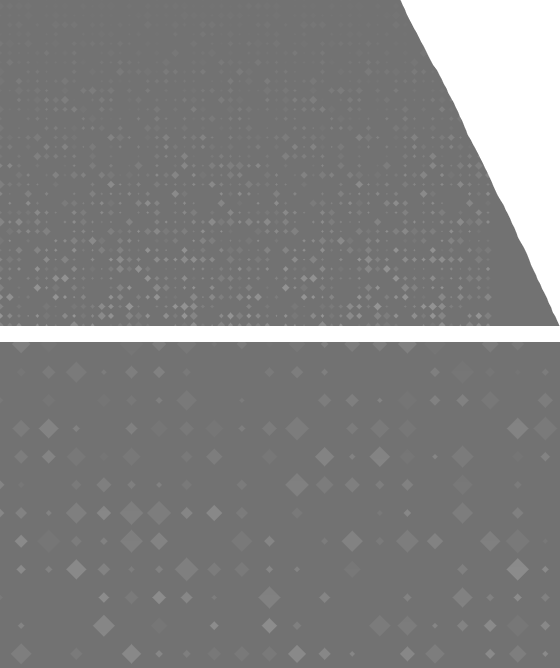
Top, the full canvas; bottom, a detail of the centre.
This pattern is drawn by a Shadertoy shader. Its source:

```glsl
// Grey panel with a slanted rough edge and a grid of pale diamonds that fade upward.

const vec2 PITCH = vec2(0.02821, 0.0288);   // grid spacing, in canvas heights
const vec2 ORIGIN = vec2(0.0018, 0.0186);   // first diamond, from the top left
const float REPEAT_COLUMNS = 27.0;          // the random pattern repeats across
const float COLUMN_COUNT = 54.0;
const vec3 PANEL = vec3(0.449);
const vec3 DIAMOND = vec3(0.60);
const vec3 PAPER = vec3(1.0);

float hash(vec2 p, float seed) {
    vec3 q = fract(vec3(p.xyx + seed) * vec3(0.1031, 0.1030, 0.0973));
    q += dot(q, q.yzx + 33.33);
    return fract((q.x + q.y) * q.z);
}

float noise(float x, float seed) {
    float i = floor(x);
    float f = fract(x);
    return mix(hash(vec2(i, 0.0), seed), hash(vec2(i + 1.0, 0.0), seed),
               f * f * (3.0 - 2.0 * f));
}

float diamondDistance(vec2 p, float radius) {
    return (abs(p.x) + abs(p.y) - radius) * 0.7071;
}

float coverage(float dist, float pixel) {
    return clamp(0.5 - dist / pixel, 0.0, 1.0);
}

// Opacity of the diamond in the grid cell around p
float diamondLayer(vec2 p, float pixel) {
    vec2 grid = (p - ORIGIN) / PITCH;
    vec2 cell = floor(grid + 0.5);
    vec2 local = (grid - cell) * PITCH;
    vec2 id = vec2(mod(cell.x, REPEAT_COLUMNS), cell.y);

    float present = step(hash(id, 3.7), 0.78) * step(cell.x, COLUMN_COUNT - 0.5);
    float radius = mix(0.0025, 0.0125, pow(hash(id, 17.3), 1.2));
    float depth = smoothstep(-0.15, 0.95, p.y);
    float strength = mix(0.12, 0.9, hash(id, 41.9)) * depth;
    return present * strength * coverage(diamondDistance(local, radius), pixel);
}

// Signed distance to the slanted edge, negative on the panel
float edgeDistance(vec2 p) {
    float bow = 0.028 * p.y * (1.0 - p.y);
    float rough = 0.005 * (noise(p.y * 22.0, 5.0) - 0.5)
                + 0.002 * (noise(p.y * 70.0, 9.0) - 0.5);
    return (p.x - (1.228 + 0.49 * p.y + bow + rough)) * 0.898;
}

void mainImage(out vec4 fragColor, in vec2 fragCoord) {
    float pixel = 1.0 / iResolution.y;
    vec2 p = vec2(fragCoord.x, iResolution.y - fragCoord.y) * pixel;

    vec3 color = mix(PANEL, DIAMOND, diamondLayer(p, pixel));
    color = mix(PAPER, color, coverage(edgeDistance(p), pixel));
    fragColor = vec4(color, 1.0);
}
```
